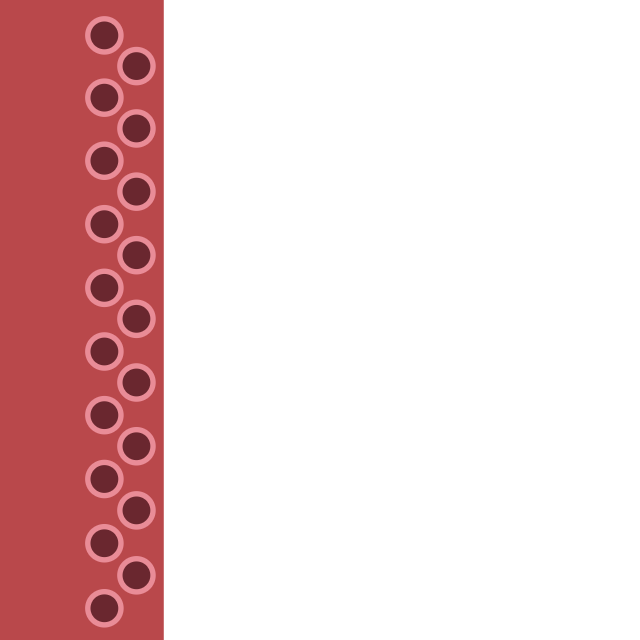
Give the GLSL for this background, as a Shadertoy shader.

```glsl
// A red band on the left of a white page, with a zigzag column of ringed dark discs.

const vec3 PAGE_WHITE = vec3(1.0);
const vec3 BAND_RED   = vec3(0.725, 0.282, 0.294);
const vec3 RING_PINK  = vec3(0.914, 0.549, 0.592);
const vec3 DISC_DARK  = vec3(0.416, 0.153, 0.184);

const float BAND_WIDTH  = 0.2559;
const float RING_RADIUS = 0.0301;
const float DISC_RADIUS = 0.0217;

const int   DISC_COUNT = 19;
const vec2  COLUMN_X   = vec2(0.1631, 0.2132);   // even, odd discs
const vec2  COLUMN_LIFT = vec2(0.0034, 0.0047);  // upward shift at mid-height
const float TOP_Y  = 0.9447;
const float STEP_Y = 0.04973;

// Coverage of a shape from its signed distance, softened over one pixel.
float coverage(float dist, float pixel) {
    return clamp(0.5 - dist / pixel, 0.0, 1.0);
}

// Discs alternate between two columns; the lift fades out at both ends.
vec2 discCenter(int index) {
    float fromMiddle = 2.0 * float(index) / float(DISC_COUNT - 1) - 1.0;
    float fade = 1.0 - pow(abs(fromMiddle), 4.0);
    int column = index % 2;
    float y = TOP_Y - STEP_Y * float(index) + COLUMN_LIFT[column] * fade;
    return vec2(COLUMN_X[column], y);
}

void mainImage(out vec4 fragColor, in vec2 fragCoord) {
    vec2 uv = fragCoord / iResolution.y;
    float pixel = 1.0 / iResolution.y;

    // Page and band
    vec3 color = mix(PAGE_WHITE, BAND_RED, coverage(uv.x - BAND_WIDTH, pixel));

    // Distance to the nearest disc center
    float nearest = 1e3;
    for (int i = 0; i < DISC_COUNT; i++) {
        nearest = min(nearest, distance(uv, discCenter(i)));
    }

    // Rings with dark centers
    color = mix(color, RING_PINK, coverage(nearest - RING_RADIUS, pixel));
    color = mix(color, DISC_DARK, coverage(nearest - DISC_RADIUS, pixel));

    fragColor = vec4(color, 1.0);
}
```
